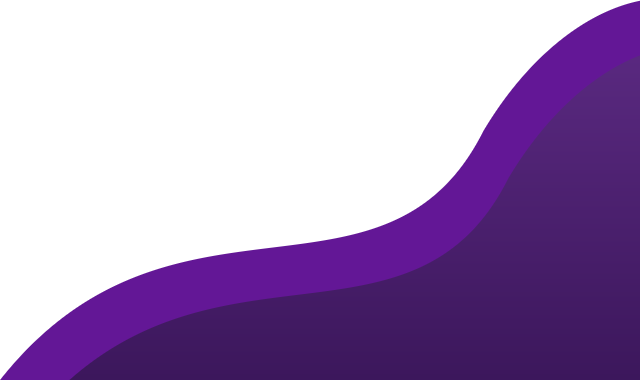
This background is drawn by a WebGL 2 fragment shader. Its source:

```glsl
#version 300 es
precision highp float;
// A white field above a rising violet wave with a darker, shaded wave inside it.
// The crest is two joined cubic Bezier curves solved for height at a given x;
// the inner wave is the same crest moved right and down.

#define WHITE vec3(1.0)
#define VIOLET vec3(0.388, 0.09, 0.588)
#define SHADE_LOW vec3(0.235, 0.09, 0.36)
#define SHADE_HIGH vec3(0.35, 0.16, 0.50)
#define SHADE_TOP 0.856
#define INNER_SHIFT vec2(0.039, -0.1245)
#define KNEE vec2(0.7552, 0.655)

uniform vec2 u_resolution;
out vec4 fragColor;

vec2 bezier(vec2 a, vec2 b, vec2 c, vec2 d, float t) {
    float s = 1.0 - t;
    return s * s * s * a + 3.0 * s * s * t * b + 3.0 * s * t * t * c + t * t * t * d;
}

vec2 bezierTangent(vec2 a, vec2 b, vec2 c, vec2 d, float t) {
    float s = 1.0 - t;
    return 3.0 * (s * s * (b - a) + 2.0 * s * t * (c - b) + t * t * (d - c));
}

// Coverage below the crest, smoothed across about one pixel.
float waveMask(vec2 p) {
    // Lower swell up to the knee, or upper swell beyond it
    vec2 a = vec2(0.0), b = vec2(0.267, 0.568), c = vec2(0.6016, 0.14), d = KNEE;
    if (p.x > KNEE.x) {
        a = KNEE;
        b = vec2(0.823, 0.847);
        c = vec2(0.914, 0.969);
        d = vec2(1.0, 0.998);
    }

    // Bisect for the curve parameter, since x rises steadily with t
    float low = 0.0, high = 1.0;
    for (int i = 0; i < 18; i++) {
        float middle = 0.5 * (low + high);
        if (bezier(a, b, c, d, middle).x < p.x) low = middle;
        else high = middle;
    }
    float t = 0.5 * (low + high);

    // Vertical gap turned into distance along the edge normal
    vec2 tangent = normalize(bezierTangent(a, b, c, d, t) * u_resolution);
    float gap = (bezier(a, b, c, d, t).y - p.y) * u_resolution.y;
    return clamp(gap * tangent.x + 0.5, 0.0, 1.0);
}

void main() {
    vec2 uv = gl_FragCoord.xy / u_resolution;
    vec3 shade = mix(SHADE_LOW, SHADE_HIGH, clamp(uv.y / SHADE_TOP, 0.0, 1.0));

    vec3 color = mix(WHITE, VIOLET, waveMask(uv));
    color = mix(color, shade, waveMask(uv - INNER_SHIFT));
    fragColor = vec4(color, 1.0);
}
```
